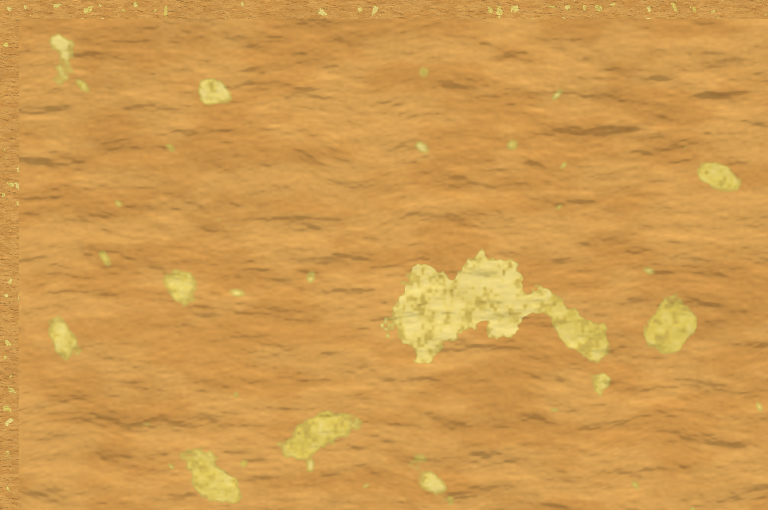
Write a Shadertoy shader that draws this texture.

```glsl
const vec2 MAIN_FLAKE = vec2(0.90, 0.40);

float hash(vec2 p) {
    vec3 q = fract(p.xyx * 0.1031);
    q += dot(q, q.yzx + 33.33);
    return fract((q.x + q.y) * q.z);
}

float noise(vec2 p) {
    vec2 i = floor(p), f = fract(p);
    f = f * f * (3.0 - 2.0 * f);
    return mix(mix(hash(i), hash(i + vec2(1, 0)), f.x),
               mix(hash(i + vec2(0, 1)), hash(i + vec2(1, 1)), f.x), f.y);
}

float fbm(vec2 p) {
    float sum = 0.0, amp = 0.5;
    for (int i = 0; i < 4; i++) {
        sum += amp * noise(p);
        p = p * 2.03 + 19.7;
        amp *= 0.5;
    }
    return sum;
}

// Height of the paper: fibres and creases run mostly sideways
float paperHeight(vec2 p) {
    p.y += 0.03 * noise(p * 7.0);
    return fbm(p * vec2(10.0, 28.0));
}

// Depth inside a torn ellipse, positive within
float flakeDepth(vec2 p, float radius, float stretch, float tear) {
    return radius * (1.0 + tear) - length(p * vec2(1.0 / stretch, stretch));
}

// Scattered flakes: x = depth inside the nearest one, y = its tone
vec2 scatter(vec2 p, float cell, vec2 radii, float share, float tear) {
    vec2 best = vec2(-1.0, 0.0);
    for (int j = -1; j <= 1; j++)
    for (int i = -1; i <= 1; i++) {
        vec2 id = floor(p / cell) + vec2(i, j);
        vec2 seed = id + cell * 90.0;
        vec2 centre = (id + 0.2 + 0.6 * vec2(hash(seed + 17.3), hash(seed + 41.7))) * cell;
        if (hash(seed + 5.1) > share || length(centre - MAIN_FLAKE) < 0.2) continue;
        float angle = 6.283 * hash(seed + 63.9);
        float c = cos(angle), s = sin(angle);
        float depth = flakeDepth(mat2(c, s, -s, c) * (p - centre),
                                 mix(radii.x, radii.y, hash(seed + 29.4)),
                                 mix(1.0, 1.5, hash(seed + 77.2)), tear);
        if (depth > best.x) best = vec2(depth, hash(seed + 8.6));
    }
    return best;
}

vec3 surface(vec2 p, float softness) {
    // Paper lit from above
    float relief = paperHeight(p) - paperHeight(p + vec2(0.002, 0.006));
    float crease = smoothstep(0.05, 0.15, -relief);
    float shade = 1.0 + 0.55 * relief - 0.09 * crease
                + 0.05 * (noise(p * 5.0) - 0.5) + 0.04 * (noise(p * 130.0) - 0.5);
    vec3 colour = mix(vec3(0.79, 0.57, 0.29), vec3(0.83, 0.62, 0.33),
                      smoothstep(0.3, 0.6, fbm(p * vec2(9.0, 20.0) + 4.0))) * shade;

    // Large, medium and tiny flakes share one torn outline
    float tear = 2.3 * (fbm(p * 17.0 + 51.0) - 0.47);
    vec2 flake = vec2(flakeDepth(p - MAIN_FLAKE, 0.108, 1.3, tear), 0.6);
    vec2 medium = scatter(p, 0.25, vec2(0.022, 0.058), 0.58, tear);
    vec2 speck = scatter(p, 0.13, vec2(0.004, 0.011), 0.3, tear);
    if (medium.x > flake.x) flake = medium;
    if (speck.x > flake.x) flake = speck;

    // Mottled leaf, greener at its thin rim
    float mottle = 0.6 * noise(p * 65.0) + 0.4 * noise(p * 140.0);
    vec3 gold = mix(vec3(0.86, 0.76, 0.34), vec3(0.92, 0.84, 0.51),
                    clamp(flake.y + 1.4 * (mottle - 0.4), 0.0, 1.0));
    float body = smoothstep(0.0, 0.011, flake.x) * smoothstep(0.1, 0.45, mottle);
    vec3 leaf = mix(vec3(0.77, 0.67, 0.33), gold, body) * mix(1.0, shade, 0.7);
    return mix(colour, leaf, 0.95 * smoothstep(-softness, softness, flake.x));
}

void mainImage(out vec4 fragColor, in vec2 fragCoord) {
    vec2 p = fragCoord / iResolution.y;
    float pixel = 1.0 / iResolution.y;

    // Narrow strips at the left and top carry the same surface, much finer
    float strip = max(0.037 - p.x, p.y - 0.963);
    float edge = smoothstep(-0.7 * pixel, 0.7 * pixel, strip);
    vec3 coarse = surface(p, max(0.003, 0.7 * pixel));
    vec3 fine = surface(p * 8.0, max(0.003, 5.0 * pixel)) * 0.98;
    fragColor = vec4(mix(coarse, fine, edge), 1.0);
}
```
